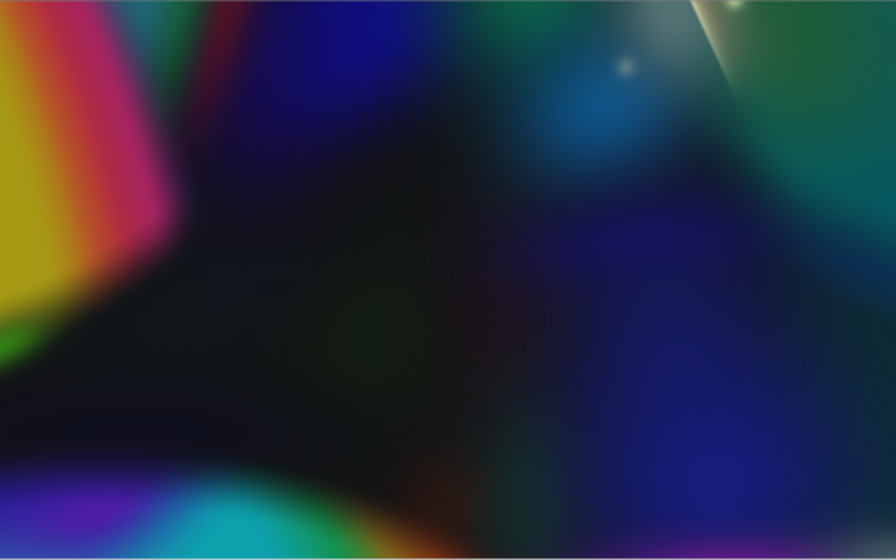
Reproduce this background procedurally as a Shadertoy shader.

```glsl
// Soft prismatic light leaks: rainbow fans, dim blue and teal glows over a dark field.

// Elliptical Gaussian glow, rotated by an angle in radians.
float glow(vec2 p, vec2 centre, vec2 radius, float angle) {
    vec2 d = p - centre;
    float c = cos(angle), s = sin(angle);
    vec2 q = vec2(c * d.x + s * d.y, c * d.y - s * d.x) / radius;
    return exp(-dot(q, q));
}

// Smooth step centred on an edge.
float ramp(float x, float edge, float halfWidth) {
    return smoothstep(edge - halfWidth, edge + halfWidth, x);
}

// Yellow to magenta spectrum across the left fan.
vec3 warmSpectrum(float u) {
    vec3 c = mix(vec3(0.65, 0.60, 0.08), vec3(0.71, 0.37, 0.13), ramp(u, -0.02, 0.06));
    c = mix(c, vec3(0.70, 0.17, 0.24), ramp(u, 0.04, 0.06));
    c = mix(c, vec3(0.64, 0.14, 0.38), ramp(u, 0.105, 0.06));
    return mix(c, vec3(0.32, 0.14, 0.40), ramp(u, 0.19, 0.05));
}

// Violet to red spectrum along the lower arc.
vec3 arcSpectrum(vec2 p) {
    float rising = p.x - 0.8 * p.y;
    float falling = p.x + 0.5 * p.y;
    vec3 c = mix(vec3(0.19, 0.30, 0.66), vec3(0.17, 0.11, 0.60), ramp(p.y, 0.05, 0.07));
    c = mix(c, vec3(0.32, 0.11, 0.66), 0.9 * glow(p, vec2(0.17, 0.085), vec2(0.12, 0.05), 0.2));
    c = mix(c, vec3(0.05, 0.63, 0.68), ramp(rising, 0.24, 0.12));
    c = mix(c, vec3(0.08, 0.56, 0.27), ramp(falling, 0.56, 0.09));
    c = mix(c, vec3(0.52, 0.42, 0.10), ramp(falling, 0.66, 0.06));
    c = mix(c, vec3(0.60, 0.22, 0.06), ramp(falling, 0.74, 0.07));
    return mix(c, vec3(0.27, 0.10, 0.06), ramp(falling, 0.85, 0.07));
}

// Faint tints that keep the dark field from being flat.
vec3 darkField(vec2 p) {
    vec3 c = vec3(0.065, 0.070, 0.080);
    c = mix(c, vec3(0.070, 0.110, 0.065), glow(p, vec2(0.68, 0.40), vec2(0.20, 0.18), 0.4));
    c = mix(c, vec3(0.110, 0.070, 0.085), glow(p, vec2(0.91, 0.43), vec2(0.13, 0.22), 0.0));
    c = mix(c, vec3(0.065, 0.090, 0.105), glow(p, vec2(0.36, 0.45), vec2(0.22, 0.12), 0.5));
    c = mix(c, vec3(0.060, 0.060, 0.120), glow(p, vec2(0.25, 0.23), vec2(0.30, 0.08), 0.0));
    c = mix(c, vec3(0.170, 0.085, 0.060), glow(p, vec2(0.81, 0.09), vec2(0.10, 0.10), 0.0));
    return mix(c, vec3(0.080, 0.180, 0.110), glow(p, vec2(0.95, 0.10), vec2(0.10, 0.19), 0.0));
}

// Deep blue glow above, with green and sky-blue patches beside it.
vec3 upperGlows(vec3 c, vec2 p) {
    c = mix(c, vec3(0.10, 0.04, 0.20), 0.85 * glow(p, vec2(0.46, 0.88), vec2(0.14, 0.26), 0.0));
    float diagonal = ramp(p.y - 0.5 * (p.x - 0.65), 0.78, 0.14);
    c = mix(c, vec3(0.06, 0.045, 0.50), diagonal * glow(p, vec2(0.67, 0.97), vec2(0.20, 0.36), -0.25));
    c = mix(c, vec3(0.04, 0.36, 0.26), glow(p, vec2(0.95, 1.0), vec2(0.16, 0.14), 0.0));
    return mix(c, vec3(0.05, 0.33, 0.53), glow(p, vec2(1.08, 0.81), vec2(0.17, 0.14), 0.5));
}

// Blue veil on the lower right, ending in violet at the bottom.
vec3 lowerVeil(vec3 c, vec2 p) {
    c = mix(c, vec3(0.05, 0.17, 0.17), ramp(p.x, 1.40, 0.18) * ramp(-p.y, -0.60, 0.15));
    c = mix(c, vec3(0.085, 0.06, 0.34), glow(p, vec2(1.15, 0.57), vec2(0.22, 0.08), 0.1));
    c = mix(c, vec3(0.08, 0.10, 0.37), 0.9 * glow(p, vec2(1.20, 0.38), vec2(0.19, 0.26), 0.1));
    c = mix(c, vec3(0.085, 0.11, 0.48), glow(p, vec2(1.28, 0.14), vec2(0.25, 0.23), 0.3));
    c = mix(c, vec3(0.36, 0.10, 0.52), glow(p, vec2(1.31, -0.01), vec2(0.22, 0.05), 0.0));
    return mix(c, vec3(0.29, 0.38, 0.40), 0.9 * glow(p, vec2(1.60, -0.01), vec2(0.12, 0.06), 0.0));
}

// Teal sheet on the right, bounded by two slanted soft edges.
vec3 tealSheet(vec3 c, vec2 p) {
    float side = ramp(p.x + 0.5 * p.y, 1.68, 0.11);
    float base = ramp(p.y + 0.48 * p.x, 1.29, 0.12);
    vec3 teal = mix(vec3(0.02, 0.35, 0.38), vec3(0.07, 0.35, 0.32), ramp(p.y, 0.76, 0.14));
    teal = mix(teal, vec3(0.12, 0.36, 0.20), 0.9 * glow(p, vec2(1.40, 0.98), vec2(0.14, 0.22), 0.3));
    c = mix(c, teal, side * base);
    return mix(c, vec3(0.05, 0.16, 0.36), 0.6 * glow(p, vec2(1.55, 0.52), vec2(0.16, 0.06), -0.4));
}

// Grey haze, a pale flare with one crisp side, and two small sparks.
vec3 flare(vec3 c, vec2 p) {
    float across = p.x - 1.233 - 0.46 * (1.0 - p.y);
    float edge = ramp(across, 0.0, 0.005);
    float tail = max(across, 0.0);
    c = mix(c, vec3(0.36, 0.47, 0.48), 0.9 * glow(p, vec2(1.20, 0.98), vec2(0.10, 0.13), 0.2));
    c = mix(c, vec3(0.43, 0.41, 0.29), 0.9 * edge * exp(-tail * tail / 0.007) * ramp(p.y, 0.91, 0.11));
    c += vec3(0.48, 0.46, 0.38) * edge * exp(-tail / 0.014) * ramp(p.y, 0.91, 0.11);
    c += vec3(0.22, 0.15, 0.06) * glow(p, vec2(1.118, 0.88), vec2(0.018), 0.0);
    return c + vec3(0.40, 0.36, 0.25) * glow(p, vec2(1.312, 1.0), vec2(0.016), 0.0);
}

// Left fan: cool bands lean inwards under the warm bands, which bow outwards.
vec3 leftFan(vec3 c, vec2 p) {
    float drop = 1.0 - p.y;
    float lean = p.x + 0.20 * drop + 0.25 * drop * drop;
    float high = ramp(p.y, 0.82, 0.19);
    c = mix(c, vec3(0.30, 0.07, 0.15), high * exp(-pow((lean - 0.405) / 0.05, 2.0)));
    vec3 cool = mix(vec3(0.12, 0.40, 0.45), vec3(0.08, 0.36, 0.20), ramp(lean, 0.305, 0.05));
    c = mix(c, cool, high * ramp(-lean, -0.365, 0.045));
    float u = p.x - 0.45 * drop + 0.28 * drop * drop;
    float lower = ramp(p.y - 0.35 * p.x - 0.7 * p.x * p.x, 0.41, 0.07);
    c = mix(c, warmSpectrum(u), lower * ramp(-u, -0.195, 0.06));
    return mix(c, vec3(0.20, 0.55, 0.08), 0.85 * glow(p, vec2(0.0, 0.38), vec2(0.08, 0.035), 0.4));
}

void mainImage(out vec4 fragColor, in vec2 fragCoord) {
    // Height runs from 0 to 1; width is stretched to the 1.6 design ratio.
    vec2 p = fragCoord / iResolution.xy * vec2(1.6, 1.0);
    vec3 colour = darkField(p);
    colour = upperGlows(colour, p);
    colour = lowerVeil(colour, p);
    colour = tealSheet(colour, p);
    colour = flare(colour, p);
    colour = leftFan(colour, p);
    float arcTop = 0.15 + 0.12 * p.x - 0.36 * p.x * p.x;
    colour = mix(colour, arcSpectrum(p), ramp(arcTop - p.y, 0.005, 0.065));
    // Pale hairlines along the top and bottom borders.
    colour = mix(colour, vec3(0.50), 0.45 * smoothstep(0.9965, 0.998, p.y));
    colour = mix(colour, vec3(0.85), 0.75 * smoothstep(0.0035, 0.002, p.y));
    fragColor = vec4(clamp(colour, 0.0, 1.0), 1.0);
}
```
